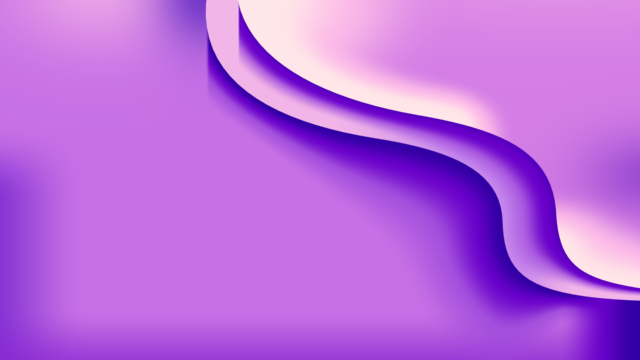
Write a WebGL 2 fragment shader that draws this background.

```glsl
#version 300 es
precision highp float;
// Layered violet sheets with flowing curved edges, soft shadows and pale pink glows.

uniform vec2 u_resolution;
out vec4 fragColor;

const vec3 NAVY = vec3(0.19, 0.00, 0.64);
const vec3 DEEP = vec3(0.41, 0.00, 0.79);
const vec3 VIOLET = vec3(0.62, 0.29, 0.86);
const vec3 ORCHID = vec3(0.78, 0.44, 0.90);
const vec3 LILAC = vec3(0.83, 0.49, 0.90);
const vec3 PINK = vec3(0.99, 0.74, 0.91);
const vec3 CREAM = vec3(1.00, 0.90, 0.91);
const int SEGMENTS = 20;   // straight pieces per cubic
const float PI = 3.14159265;

// Control points of three joined cubics, in units of canvas height.
const vec2 LOWER_EDGE[10] = vec2[10](
  vec2(0.576, 1.023), vec2(0.537, 0.780), vec2(0.752, 0.662), vec2(1.042, 0.616),
  vec2(1.250, 0.583), vec2(1.391, 0.528), vec2(1.396, 0.387),
  vec2(1.400, 0.236), vec2(1.458, 0.174), vec2(1.800, 0.164));
const vec2 UPPER_EDGE[10] = vec2[10](
  vec2(0.657, 1.023), vec2(0.676, 0.838), vec2(0.891, 0.727), vec2(1.157, 0.681),
  vec2(1.389, 0.641), vec2(1.528, 0.583), vec2(1.544, 0.421),
  vec2(1.551, 0.271), vec2(1.597, 0.225), vec2(1.794, 0.197));

vec2 cubic(vec2 a, vec2 b, vec2 c, vec2 d, float t) {
  float s = 1.0 - t;
  return s * s * s * a + 3.0 * s * t * (s * b + t * c) + t * t * t * d;
}

// x: signed distance, positive above the edge; y: smooth distance without creases.
vec2 edgeDistance(vec2 p, vec2 k[10]) {
  float nearest = 1e5, field = 0.0, side = -1.0;
  vec2 a = k[0];
  for (int i = 0; i < 9; i += 3) {
    for (int j = 1; j <= SEGMENTS; j++) {
      vec2 b = cubic(k[i], k[i + 1], k[i + 2], k[i + 3], float(j) / float(SEGMENTS));
      vec2 ab = b - a, ap = p - a;
      vec2 gap = ap - ab * clamp(dot(ap, ab) / dot(ab, ab), 0.0, 1.0);
      float d2 = dot(gap, gap);
      nearest = min(nearest, d2);
      field += length(ab) / (d2 * d2 + 1e-12);
      // The edge always descends, so one piece decides the side.
      if (p.y <= a.y && p.y > b.y && ap.x > ab.x * ap.y / ab.y) side = 1.0;
      a = b;
    }
  }
  return vec2(side * sqrt(nearest), pow(2.0 * field / PI, -1.0 / 3.0));
}

float fade(float near, float far, float x) { return 1.0 - smoothstep(near, far, x); }

float glow(vec2 p, vec2 center, vec2 radius) {
  vec2 q = (p - center) / radius;
  return exp(-dot(q, q));
}

vec3 lowerSheet(vec2 p, float d) {
  vec3 col = ORCHID;
  // Pale top, cool patch beside the curve, violet left and bottom margins
  col = mix(col, PINK, 0.65 * glow(p, vec2(0.28, 1.03), vec2(0.26, 0.17)));
  col = mix(col, vec3(0.40, 0.18, 0.77), 0.9 * glow(p, vec2(0.57, 1.02), vec2(0.13, 0.15)));
  float left = fade(-0.08, 0.25, p.x) * fade(0.44, 0.66, p.y);
  col = mix(col, vec3(0.45, 0.13, 0.81), 0.9 * left);
  col = mix(col, vec3(0.53, 0.15, 0.82), 0.8 * fade(-0.04, 0.15, p.y));
  // Shadow cast by the ribbon, widest inside the bend
  float width = mix(0.10, 0.34, smoothstep(0.65, 1.3, p.x));
  width *= mix(0.22, 1.0, fade(1.36, 1.60, p.x));
  float u = d / width;
  vec3 shadow = mix(NAVY, DEEP, smoothstep(0.0, 0.22, u));
  shadow = mix(shadow, VIOLET, smoothstep(0.17, 0.52, u));
  col = mix(col, shadow, fade(0.32, 1.0, u) * smoothstep(0.571, 0.583, p.x));
  // Dark lower right corner
  float corner = smoothstep(1.55, 1.69, p.x) * fade(0.17, 0.30, p.y);
  return mix(col, mix(DEEP, NAVY, smoothstep(1.66, 1.77, p.x)), corner);
}

vec3 ribbon(vec2 p, float across) {
  float bend = smoothstep(0.9, 1.3, p.x) * fade(1.42, 1.62, p.x);
  vec3 light = mix(vec3(0.95, 0.71, 0.91), vec3(0.79, 0.54, 0.93), bend);
  float u = across / mix(0.72, 1.08, bend);
  vec3 shadow = mix(mix(NAVY, DEEP, 0.6), DEEP, smoothstep(0.0, 0.2, u));
  shadow = mix(shadow, VIOLET, smoothstep(0.2, 0.62, u));
  return mix(light, shadow, fade(0.35, 1.0, u) * smoothstep(0.660, 0.667, p.x));
}

vec3 upperSheet(vec2 p, float d) {
  // Warm light from the top left, along the edge and at the lower right
  float top = fade(0.0, 0.68, length((p - vec2(0.66, 1.0)) * vec2(1.0, 1.5)));
  float rim = fade(0.0, 0.13, d) * fade(1.26, 1.46, p.x);
  float low = fade(-0.04, 0.25, d) * fade(0.32, 0.50, p.y);
  float warmth = 1.0 - (1.0 - top) * (1.0 - rim) * (1.0 - low);
  vec3 col = mix(LILAC, PINK, 0.35 * glow(p, vec2(1.55, 1.08), vec2(0.6, 0.17)));
  col = mix(col, VIOLET * 0.95, 0.9 * glow(p, vec2(1.81, 0.51), vec2(0.19, 0.12)));
  col = mix(col, PINK, smoothstep(0.0, 0.65, warmth));
  return mix(col, CREAM, smoothstep(0.55, 0.95, warmth));
}

void main() {
  vec2 p = gl_FragCoord.xy / u_resolution.y;
  p.x *= 16.0 * u_resolution.y / (9.0 * u_resolution.x);   // keep the layout full width
  float soft = 0.9 / u_resolution.y;
  vec2 lower = edgeDistance(p, LOWER_EDGE);
  vec2 upper = edgeDistance(p, UPPER_EDGE);
  float across = abs(upper.x) / (abs(upper.x) + abs(lower.x) + 1e-5);
  vec3 col = lowerSheet(p, lower.y);
  col = mix(col, ribbon(p, across), smoothstep(-soft, soft, lower.x));
  col = mix(col, upperSheet(p, upper.y), smoothstep(-soft, soft, upper.x));
  fragColor = vec4(col, 1.0);
}
```
